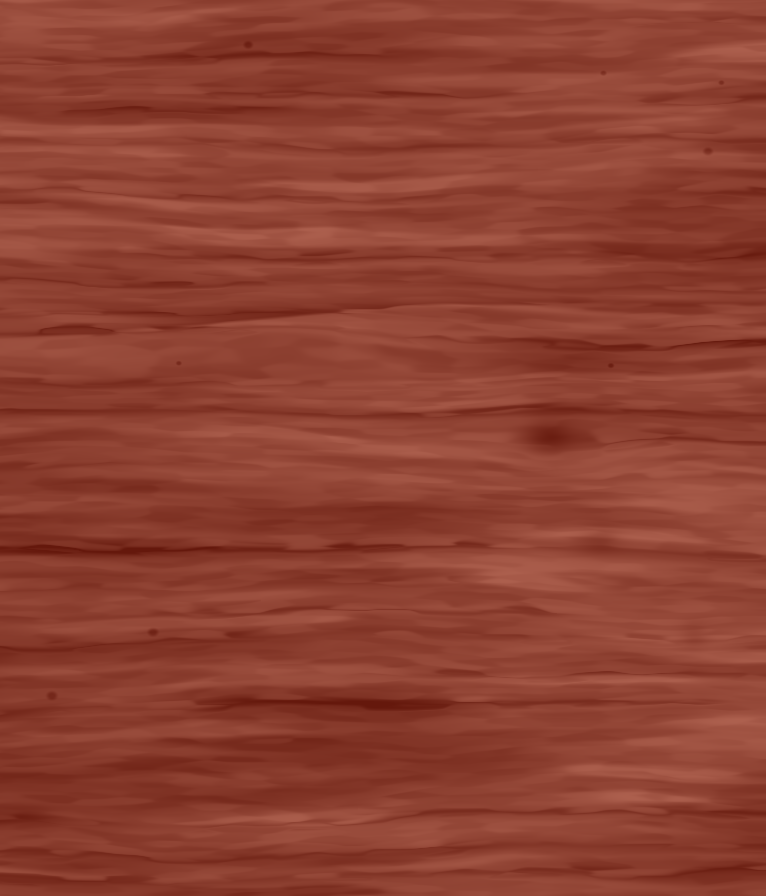
Give the GLSL for this texture, as a WebGL 1 fragment shader.

```glsl
precision highp float;

uniform vec2 u_resolution;

const vec3 BASE_COLOR = vec3(0.567, 0.266, 0.205);
const vec3 TONE_DIRECTION = vec3(1.0, 1.0, 0.92);
const float TONE_MIN = -0.17;
const float TONE_MAX = 0.11;

const float RING_COUNT = 27.0;
const float RING_DEPTH = 0.125;
const float CORE_WIDTH = 0.085;
const float FADE_WIDTH = 0.30;

const vec2 BROAD_SCALE = vec2(1.7, 13.0);
const vec2 FIBRE_SCALE = vec2(5.0, 75.0);
const vec2 FINE_SCALE = vec2(24.0, 170.0);
const float BROAD_DEPTH = 0.11;
const float FIBRE_DEPTH = 0.10;
const float FINE_DEPTH = 0.055;

const vec2 KNOT = vec2(0.61, 0.512);
const vec2 KNOT_REACH = vec2(0.10, 0.05);
const vec2 LENS = vec2(0.27, 0.605);
const vec2 LENS_REACH = vec2(0.32, 0.045);
const float BAND_DEPTH = 0.13;
const float PORE_GRID = 8.0;
const float PORE_SHARE = 0.22;

float hash(vec2 p) {
  vec3 q = fract(vec3(p.xyx) * 0.1031);
  q += dot(q, q.yzx + 33.33);
  return fract((q.x + q.y) * q.z);
}

// Cellular noise whose cell values blend smoothly
float cells(vec2 p) {
  vec2 id = floor(p);
  float sum = 0.0;
  float total = 0.0;
  for (int j = -1; j <= 1; j++) {
    for (int i = -1; i <= 1; i++) {
      vec2 c = id + vec2(float(i), float(j));
      vec2 site = c + vec2(hash(c + 17.3), hash(c + 61.7));
      vec2 d = p - site;
      float weight = exp(-7.0 * dot(d, d)) + 0.00001;
      sum += weight * hash(c + 5.1);
      total += weight;
    }
  }
  return sum / total;
}

float blob(vec2 p, vec2 center, vec2 reach) {
  vec2 d = (p - center) / reach;
  return exp(-dot(d, d));
}

// Height along the growth rings, spread open around the knot and lens
float grainHeight(vec2 p) {
  float y = p.y;
  y -= (p.y - KNOT.y) * 0.65 * blob(p, KNOT, KNOT_REACH);
  y -= (p.y - LENS.y) * 0.65 * blob(p, LENS, LENS_REACH);
  y += 0.006 * sin(p.x * 4.3 + p.y * 7.0 + 0.6);
  y += 0.003 * sin(p.x * 10.7 - p.y * 19.0);
  y += 0.0012 * sin(p.x * 27.0 + p.y * 43.0);
  return y;
}

// Uneven dark lines, each with one sharp and one fading side
float rings(float height, float x, float ragged) {
  float v = height * RING_COUNT + (ragged - 0.5) * 0.26;
  float id = floor(v);
  float dark = 0.0;
  for (int i = -1; i <= 1; i++) {
    float k = id + float(i);
    float d = v - k - 0.5 - 0.65 * (hash(vec2(k, 3.0)) - 0.5);
    float side = hash(vec2(k, 9.0)) < 0.6 ? 1.0 : -1.0;
    float along = cells(vec2(x * 3.2 + k * 5.7, k * 7.3 + 40.0));
    float strength = mix(0.3, 1.0, hash(vec2(k, 21.0))) * smoothstep(0.05, 0.7, along);
    float core = exp(-d * d / (CORE_WIDTH * CORE_WIDTH));
    float fade = smoothstep(-0.04, 0.08, d * side) * exp(-abs(d) / FADE_WIDTH);
    dark += strength * (0.75 * core + 0.42 * fade);
  }
  return min(dark, 1.2);
}

// Dense band that ends sharply along the upper edge of the pale lens
float darkBand(vec2 p, float fibre, float ragged) {
  float edge = 0.622 + 0.037 * smoothstep(0.0, 0.55, p.x) + 0.005 * (ragged - 0.5);
  float d = p.y - edge;
  float reach = mix(0.022, 0.006, smoothstep(0.1, 0.75, p.x));
  float body = smoothstep(-0.001, 0.004, d) * exp(-max(d, 0.0) / reach);
  return body * (0.45 + 0.9 * fibre);
}

// Sparse dark specks
float pores(vec2 p) {
  vec2 id = floor(p * PORE_GRID);
  vec2 site = id + 0.2 + 0.6 * vec2(hash(id + 71.0), hash(id + 83.0));
  vec2 d = (p * PORE_GRID - site) / PORE_GRID;
  float radius = mix(0.002, 0.0045, hash(id + 97.0));
  float shown = step(hash(id + 31.0), PORE_SHARE);
  return shown * (1.0 - smoothstep(0.4 * radius, 1.5 * radius, length(d * vec2(0.8, 1.0))));
}

void main() {
  vec2 p = gl_FragCoord.xy / u_resolution.y;
  float height = grainHeight(p);
  vec2 g = vec2(p.x, height);

  float broad = cells(g * BROAD_SCALE + 3.0);
  float fibre = cells(g * FIBRE_SCALE + 11.0);
  float fine = cells(g * FINE_SCALE + 29.0);
  float lens = blob(p, LENS, LENS_REACH * vec2(1.0, 0.8));

  // Knot core and loose stains, broken up by the fibres
  float stain = 0.9 * blob(p, KNOT, vec2(0.026, 0.020));
  stain += 0.6 * blob(p, KNOT + vec2(0.025, 0.085), vec2(0.075, 0.022)) * (0.4 + fibre);
  stain += 0.4 * blob(p, KNOT + vec2(0.03, 0.03), vec2(0.05, 0.010));
  stain += 0.5 * blob(p, vec2(0.67, 0.40), vec2(0.024, 0.018));
  stain += 0.5 * blob(p, vec2(0.775, 0.29), vec2(0.016, 0.014));
  stain += 0.5 * blob(p, vec2(0.42, 0.22), vec2(0.09, 0.015)) * (0.4 + fibre);

  float tone = 0.035 * (p.y - 0.5) + 0.018 * lens;
  tone += BROAD_DEPTH * (broad - 0.5);
  tone += FIBRE_DEPTH * (fibre - 0.5) + FINE_DEPTH * (fine - 0.5);
  tone += 0.035 * smoothstep(0.72, 0.95, fibre) * broad;
  tone -= RING_DEPTH * rings(height, p.x, fine) * (1.0 - 0.6 * lens);
  tone -= BAND_DEPTH * darkBand(p, fibre, fine);
  tone -= 0.11 * stain + 0.09 * pores(p);

  tone = clamp(tone, TONE_MIN, TONE_MAX);
  gl_FragColor = vec4(BASE_COLOR + tone * TONE_DIRECTION, 1.0);
}
```
